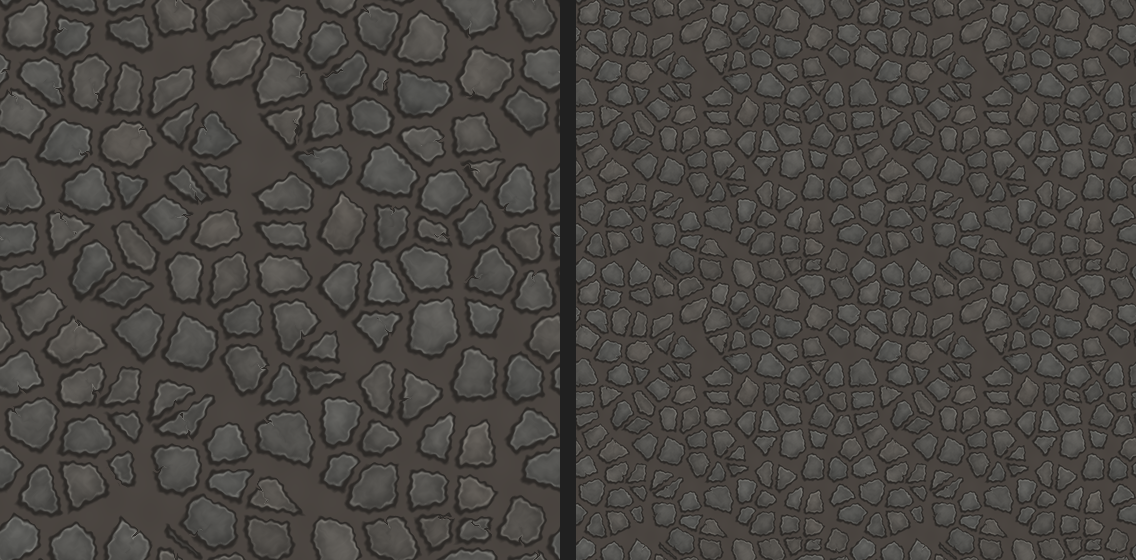
Left: one tile. Right: repeated 2 by 2.
Reproduce this texture procedurally as a WebGL 2 fragment shader.

```glsl
#version 300 es
precision highp float;
// Dark painted paving stones with chipped, worn rims, set in flat brown mortar; tiles seamlessly.

uniform vec2 u_resolution;
out vec4 fragColor;

const float CELLS = 11.0;
const float TAU = 6.2831853;

// Four random values per grid cell, wrapping at the canvas edges.
vec4 cellHash(vec2 cell, float seed) {
    vec2 c = mod(cell, CELLS) + seed;
    vec4 p = fract(c.xyxy * vec4(0.1031, 0.1030, 0.0973, 0.1099));
    p += dot(p, p.wzxy + 33.33);
    return fract((p.xxyz + p.yzzw) * p.zywx);
}

// Stone seed: position in xy, size weight in z.
vec3 stoneSeed(vec2 cell) {
    vec4 h = cellHash(cell, 3.7);
    return vec3(cell + 0.5 + 0.82 * (h.xy - 0.5), 0.24 * h.z);
}

float smoothMin(float a, float b, float k) {
    float h = max(k - abs(a - b), 0.0) / k;
    return min(a, b) - h * h * k * 0.25;
}

vec2 heading(float angle) {
    return vec2(cos(angle), sin(angle));
}

// Layered, bent sines that look like soft brush strokes, about -1 to 1.
float brush(vec2 p) {
    float sum = 0.0, amplitude = 0.5;
    for (int i = 0; i < 4; i++) {
        p += 0.6 * sin(p.yx * 1.3 + float(i) * 1.9);
        sum += amplitude * sin(p.x) * cos(p.y * 0.8 + 0.7);
        p = mat2(1.5, 1.1, -1.1, 1.5) * p;
        amplitude *= 0.62;
    }
    return sum;
}

// Cell that owns the point in a weighted Voronoi diagram.
vec2 owningCell(vec2 p) {
    vec2 owner = floor(p);
    float best = 1e3;
    for (int y = -2; y <= 2; y++)
    for (int x = -2; x <= 2; x++) {
        vec2 cell = floor(p) + vec2(x, y);
        vec3 seed = stoneSeed(cell);
        float power = dot(p - seed.xy, p - seed.xy) - seed.z;
        if (power < best) {
            best = power;
            owner = cell;
        }
    }
    return owner;
}

// Depth inside the stone of a cell; negative in the mortar.
float stoneDepth(vec2 p, vec2 cell, vec4 shape) {
    vec3 own = stoneSeed(cell);
    vec2 local = p - own.xy;
    float depth = 1.0;
    for (int y = -2; y <= 2; y++)
    for (int x = -2; x <= 2; x++) {
        if (x == 0 && y == 0) continue;
        vec3 other = stoneSeed(cell + vec2(x, y));
        vec2 apart = other.xy - own.xy;
        float gap = length(apart);
        float border = 0.5 * gap + 0.5 * (own.z - other.z) / gap - dot(local, apart) / gap;
        depth = smoothMin(depth, border, 0.07);
    }
    depth -= 0.105 + 0.04 * shape.x;

    // Straight cuts give each stone its own facets.
    vec4 reach = cellHash(cell, 17.3);
    for (int i = 0; i < 4; i++) {
        vec2 side = heading(TAU * (shape.y + 0.25 * float(i) + 0.12 * reach[3 - i]));
        depth = smoothMin(depth, 0.3 + 0.32 * reach[i] - dot(local, side), 0.06);
    }

    // A narrow wedge is broken out of some stones.
    vec2 crack = heading(TAU * shape.z);
    float across = abs(dot(local, vec2(-crack.y, crack.x)) + 0.02 * sin(dot(local, crack) * 30.0));
    if (shape.w > 0.55 && dot(local, crack) > 0.0)
        depth = min(depth, 2.2 * across + 0.8 * depth - 0.09);
    return depth;
}

void main() {
    vec2 uv = gl_FragCoord.xy / u_resolution;
    vec2 p = uv * CELLS;
    p += 0.018 * sin(TAU * (uv.yx * vec2(31.0, 37.0) + uv * vec2(13.0, 11.0)));
    p += 0.010 * sin(TAU * (uv.yx * vec2(71.0, 67.0) - uv * vec2(29.0, 23.0)));

    vec2 cell = owningCell(p);
    vec4 shape = cellHash(cell, 29.1);
    vec4 tone = cellHash(cell, 41.9);
    vec2 local = p - stoneSeed(cell).xy;
    vec2 outward = local / max(length(local), 0.001);
    float depth = stoneDepth(p, cell, shape);
    float strokes = brush(local * 5.0 + tone.xy * 40.0);
    float wear = brush(local * 9.0 + tone.zw * 40.0);

    // Mortar with faint mottling
    float mottle = sin(TAU * (9.0 * uv.x + 4.0 * uv.y)) * sin(TAU * (7.0 * uv.y - 5.0 * uv.x));
    vec3 color = vec3(0.290, 0.268, 0.250) + 0.005 * mottle;

    // Dark outline, heavier to the lower left
    float outline = 0.085 + 0.035 * dot(outward, vec2(-0.6, -0.8)) + 0.02 * wear;
    color = mix(color, vec3(0.165, 0.155, 0.145), 0.95 * smoothstep(-outline, -0.35 * outline, depth));

    // Stone face: lit middle, shaded foot, slight tint
    float light = 0.292 + 0.045 * smoothstep(0.03, 0.26, depth) + 0.04 * (tone.x - 0.5);
    light += 0.038 * strokes + 0.012 * wear + 0.05 * dot(local, heading(0.6 + 2.0 * tone.y));
    vec3 tint = mix(vec3(1.04, 0.99, 0.93), vec3(1.0, 1.0, 0.97), tone.z);
    vec3 face = light * tint;

    // Worn bright rim, broken up by the brush
    float rim = exp(-pow((depth - 0.035) / 0.024, 2.0));
    float rimStrength = clamp(0.55 + 0.5 * wear + 0.15 * dot(outward, heading(0.9)), 0.1, 1.0);
    face += rim * rimStrength * vec3(0.155, 0.155, 0.148);

    color = mix(color, face, smoothstep(-0.015, 0.025, depth));
    fragColor = vec4(color, 1.0);
}
```
